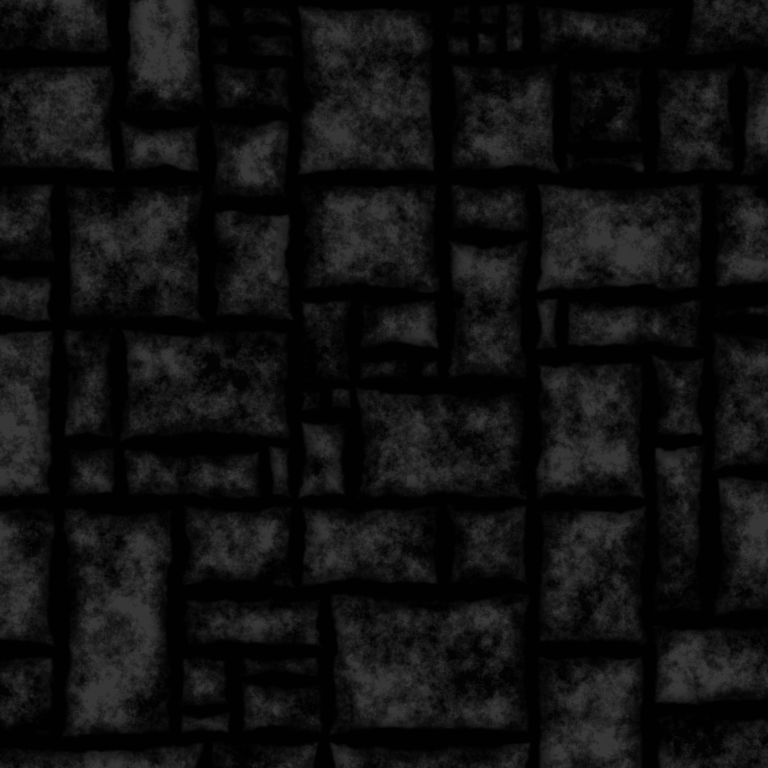
Give the GLSL for this texture, as a WebGL 1 fragment shader.

```glsl
precision highp float;
// Dark wall of irregular rectangular stone blocks with black joints and mottled faces.
uniform vec2 u_resolution;

#define CELLS 26.0        // grid units across the canvas
#define LAYOUT 32.0       // grid units across the whole wall, cropped by the canvas
#define KEEP 0.6          // chance that a well shaped block is left whole
#define JOINT 0.14        // joint half width, in grid units
#define BOW 0.10          // extra joint width at the middle of an edge
#define WOBBLE 0.22       // roughness of the block outline
#define FADE 0.85         // depth of the dark rim
#define TONE 0.122        // mean face brightness
#define CONTRAST 0.62     // strength of the mottling
#define PEAK 0.215        // brightest face value
#define SEED 7.0

float hash(vec2 p) {
  vec3 h = fract(vec3(p.xyx) * 0.1031);
  h += dot(h, h.yzx + 33.33);
  return fract((h.x + h.y) * h.z);
}

vec2 hash2(vec2 p) {
  return vec2(hash(p), hash(p + 71.7));
}

float noise(vec2 p) {
  vec2 i = floor(p), f = fract(p);
  f = f * f * (3.0 - 2.0 * f);
  vec2 e = vec2(1.0, 0.0);
  return mix(mix(hash(i), hash(i + e), f.x),
             mix(hash(i + e.yx), hash(i + 1.0), f.x), f.y);
}

// Rough noise: slow gain keeps the fine grain strong.
float fbm(vec2 p) {
  float sum = 0.0, total = 0.0, amp = 1.0;
  for (int i = 0; i < 6; i++) {
    sum += amp * noise(p);
    total += amp;
    amp *= 0.8;
    p = mat2(1.6, 1.2, -1.2, 1.6) * p + 17.3;
  }
  return sum / total;
}

// Splits a rectangle into four arms around a core, and keeps the part holding p.
void pinwheel(vec2 p, vec2 rnd, inout vec2 lo, inout vec2 hi) {
  vec2 size = hi - lo;
  vec2 a = lo + floor(size * (0.25 + 0.2 * rnd) + 0.5);
  vec2 b = lo + floor(size * (0.55 + 0.2 * rnd.yx) + 0.5);
  if (p.x < b.x && p.y < a.y) hi = vec2(b.x, a.y);
  else if (p.x >= b.x && p.y < b.y) { lo.x = b.x; hi.y = b.y; }
  else if (p.x >= a.x && p.y >= b.y) lo = vec2(a.x, b.y);
  else if (p.x < a.x && p.y >= a.y) { lo.y = a.y; hi.x = a.x; }
  else { lo = a; hi = b; }
}

// Cuts a rectangle across its longer side, and keeps the part holding p.
void cut(vec2 p, float rnd, inout vec2 lo, inout vec2 hi) {
  vec2 size = hi - lo;
  vec2 axis = size.x > size.y ? vec2(1.0, 0.0) : vec2(0.0, 1.0);
  float span = dot(size, axis);
  float at = dot(lo, axis) + clamp(floor(span * (0.22 + 0.56 * rnd) + 0.5), 1.0, span - 1.0);
  if (dot(p, axis) < at) hi = mix(hi, vec2(at), axis);
  else lo = mix(lo, vec2(at), axis);
}

// Finds the block around p; p may come back mirrored along with its block.
void findBlock(inout vec2 p, out vec2 lo, out vec2 hi) {
  lo = vec2(0.0);
  hi = vec2(LAYOUT);
  for (int i = 0; i < 9; i++) {
    vec2 size = hi - lo;
    float shortSide = min(size.x, size.y), longSide = max(size.x, size.y);
    vec2 key = lo * 1.37 + hi * 3.11 + SEED + float(i) * 5.3;
    bool shapely = longSide <= 2.3 * shortSide + 1.5 && size.x * size.y <= 40.0;
    if (longSide < 2.0 || (shapely && hash(key + 9.1) < KEEP)) break;
    if (i < 2 && shortSide >= 5.0) {
      if (hash(key + 4.7) < 0.5) p.x = lo.x + hi.x - p.x;
      pinwheel(p, hash2(key), lo, hi);
    } else {
      cut(p, hash(key), lo, hi);
    }
  }
}

void main() {
  vec2 wall = gl_FragCoord.xy / min(u_resolution.x, u_resolution.y) * CELLS + 3.0;
  vec2 p = wall, lo, hi;
  findBlock(p, lo, hi);
  vec2 id = lo + hi * 2.3;
  vec2 halfSize = 0.5 * (hi - lo);

  // Distance to the bowed, ragged outline
  vec2 local = p - 0.5 * (lo + hi) + 0.14 * (hash2(id) - 0.5);
  vec2 along = min(abs(local.yx) / halfSize.yx, 1.0);
  vec2 inset = JOINT + BOW * (1.0 - along * along) * min(halfSize.yx, 1.5);
  vec2 ragged = vec2(noise(wall * 1.3 + id), noise(wall * 4.5)) - 0.5;
  vec2 gap = halfSize - abs(local) - inset;
  float edge = min(gap.x, gap.y) + WOBBLE * (ragged.x + 0.45 * ragged.y);

  // Mottled face, with streaks that follow the nearest edge
  float grain = fbm(wall * 0.6 + id * 3.7);
  vec2 stretch = gap.x < gap.y ? vec2(7.0, 0.9) : vec2(0.9, 7.0);
  float streak = noise(wall * stretch + id) - 0.5;
  float nearEdge = 1.0 - smoothstep(0.1, 0.8, edge);
  float face = TONE * mix(0.88, 1.12, hash(id + 2.9));
  face += CONTRAST * (grain - 0.5) + 0.05 * streak * nearEdge;
  face = clamp(face, 0.012, PEAK);

  // Dark rim and black joints
  float rim = mix(0.32, 1.0, smoothstep(0.0, FADE, edge + 0.9 * (grain - 0.5)));
  float body = smoothstep(-0.03, 0.12, edge);
  gl_FragColor = vec4(vec3(mix(0.004, face * rim, body)), 1.0);
}
```
